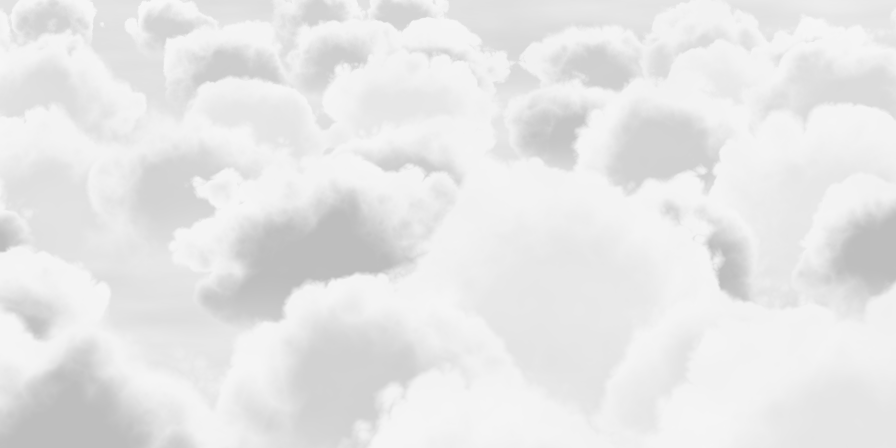
Reproduce this texture procedurally as a Shadertoy shader.

```glsl
#define LAYERS 8
#define FAR_RADIUS 0.09
#define NEAR_RADIUS 0.36
#define BUMPINESS 0.55
#define LIT 0.955
#define SHADE 0.745
#define HAZE 0.89
#define COVERAGE 0.78

float hash(vec2 p) {
    vec3 q = fract(p.xyx * vec3(0.1031, 0.1030, 0.0973));
    q += dot(q, q.yzx + 33.33);
    return fract((q.x + q.y) * q.z);
}

float noise(vec2 p) {
    vec2 i = floor(p), f = fract(p);
    f = f * f * (3.0 - 2.0 * f);
    return mix(mix(hash(i), hash(i + vec2(1, 0)), f.x),
               mix(hash(i + vec2(0, 1)), hash(i + vec2(1, 1)), f.x), f.y);
}

// x: smooth fractal noise, y: billows with rounded bumps and creases
vec2 cloudNoise(vec2 p) {
    vec2 sum = vec2(0.0);
    float amp = 0.5;
    for (int i = 0; i < 5; i++) {
        float n = noise(p);
        sum += amp * vec2(n, abs(2.0 * n - 1.0));
        p = mat2(1.6, 1.2, -1.2, 1.6) * p + 7.3;
        amp *= 0.5;
    }
    return sum;
}

// Paints one row of heaped clouds over the tone behind it
float paintLayer(float tone, vec2 p, float id, float nearness) {
    float radius = mix(FAR_RADIUS, NEAR_RADIUS, nearness);
    float base = 0.97 - 0.95 * pow(nearness, 1.3);
    float spacing = 2.2 * radius;
    float stagger = hash(vec2(id, 91.0));
    vec2 seed = vec2(id * 17.3, id * 9.1) + 40.0;
    vec2 bumps = cloudNoise(p / radius * 1.9 + seed);
    float wisps = noise(p / radius * 1.3 + seed + 50.0);
    float cell = floor(p.x / spacing + stagger);

    for (float k = -1.0; k <= 1.0; k++) {
        vec2 key = vec2(cell + k + 20.0, id * 5.0 + 3.0);
        if (hash(key + 61.0) > COVERAGE) continue;
        float size = radius * mix(0.75, 1.15, hash(key));
        vec2 center = vec2(
            (cell + k + 0.5 - stagger + 0.5 * (hash(key + 13.0) - 0.5)) * spacing,
            base - 0.3 * radius + 0.5 * radius * (hash(key + 29.0) - 0.5));
        vec2 q = (p - center) / size;

        // Lumpy dome, dissolving towards its foot
        float depth = 1.0 - length(q / vec2(1.3, 1.0)) + BUMPINESS * (bumps.y - 0.4);
        float edge = mix(0.07, 0.28, wisps * wisps);
        float cover = smoothstep(0.0, edge, depth) * smoothstep(-1.0, -0.1, q.y);

        // White rim on top, flat grey shadow in the body
        float lean = 0.45 * (0.9 - center.x) * nearness;
        float dark = smoothstep(0.05, 0.7, hash(key + 47.0) + lean);
        dark = mix(0.22, 1.0, dark) * mix(0.6, 1.0, smoothstep(0.0, 0.5, nearness));
        float body = smoothstep(0.05, 0.62,
            depth - 0.25 * q.y + 0.5 * (bumps.x - 0.5));
        tone = mix(tone, mix(LIT, SHADE, dark * body), cover);
    }
    return tone;
}

void mainImage(out vec4 fragColor, in vec2 fragCoord) {
    vec2 p = fragCoord / iResolution.y;

    // Pale streaked haze at the horizon
    float tone = HAZE + 0.09 * (cloudNoise(p * vec2(2.5, 14.0)).x - 0.5);

    // Rows of cloud from far to near
    for (int i = 0; i < LAYERS; i++) {
        float nearness = float(i) / float(LAYERS - 1);
        tone = paintLayer(tone, p, float(i), nearness);
    }

    // Faint mottling of the vapour
    tone += 0.035 * (cloudNoise(p * 6.0 + 11.0).x - 0.5);
    fragColor = vec4(vec3(clamp(tone, SHADE, 0.975)), 1.0);
}
```
